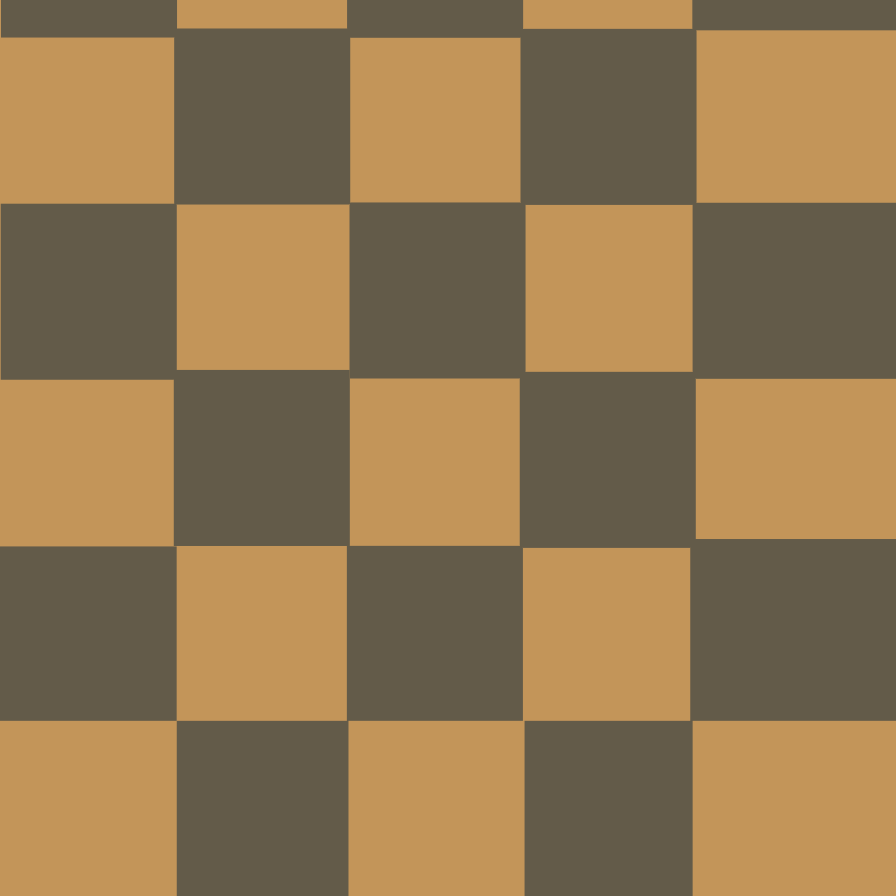
A WebGL 2 fragment shader for this pattern:

```glsl
#version 300 es
precision highp float;
// Draws a two-tone checkerboard of slightly misplaced, overlapping square tiles.

#define COLUMNS 5
#define ROWS 6
#define PITCH 0.192
#define TILE_SIZE 0.1965
#define JITTER 0.0016
#define BASE_TOP 0.1955
#define LAST_COLUMN_LIFT 0.004
#define DARK vec3(0.388, 0.357, 0.286)
#define LIGHT vec3(0.765, 0.585, 0.350)

uniform vec2 u_resolution;
out vec4 fragColor;

// Two random values in 0..1 for each cell
vec2 hash22(vec2 p) {
    vec3 q = fract(p.xyx * vec3(0.1031, 0.1030, 0.0973));
    q += dot(q, q.yzx + 33.33);
    return fract((q.xx + q.yz) * q.zy);
}

// Antialiased coverage of an axis-aligned box
float boxCoverage(vec2 uv, vec2 lo, vec2 hi, vec2 pixel) {
    vec2 inside = clamp(min(uv - lo, hi - uv) / pixel + 0.5, 0.0, 1.0);
    return inside.x * inside.y;
}

// Lower-left corner of a tile: regular grid, slow drift and random jitter
vec2 tileCorner(vec2 cell) {
    float evenRow = 1.0 - mod(cell.y, 2.0);
    vec2 drift = vec2(0.0017 + 0.0031 * sin(0.628 * cell.x),
                      0.0039 - 0.00104 * cell.y + 0.0033 * evenRow);
    return cell * PITCH + drift + JITTER * (2.0 * hash22(cell + 7.0) - 1.0);
}

void main() {
    vec2 uv = gl_FragCoord.xy / u_resolution;
    vec2 pixel = 1.0 / u_resolution;
    float darkTiles = 0.0;
    float lightTiles = 0.0;

    for (int row = 0; row < ROWS; row++) {
        for (int column = 0; column < COLUMNS; column++) {
            // The base row lays light tiles on dark, the others dark on light
            bool baseRow = row == 0;
            if ((row + column) % 2 != (baseRow ? 0 : 1)) continue;

            vec2 lo = tileCorner(vec2(column, row));
            vec2 hi = lo + TILE_SIZE;

            // The last column runs to the border and sits unevenly
            if (column == COLUMNS - 1) {
                float lift = LAST_COLUMN_LIFT * abs(float(row) - 3.0);
                lo.y += lift;
                hi += vec2(1.0, lift);
            }
            // The two lowest rows are flush with the left border
            if (column == 0 && row < 2) lo.x = -1.0;
            // The second row rests on the base row
            if (row == 1) lo.y = 0.0;

            if (baseRow) {
                lightTiles = max(lightTiles, boxCoverage(uv, vec2(lo.x, -1.0), vec2(hi.x, 1.0), pixel));
            } else {
                darkTiles = max(darkTiles, boxCoverage(uv, lo, hi, pixel));
            }
        }
    }

    // Join the base row and the rows above it
    vec3 upper = mix(LIGHT, DARK, darkTiles);
    vec3 base = mix(DARK, LIGHT, lightTiles);
    float aboveBase = clamp((uv.y - BASE_TOP) / pixel.y + 0.5, 0.0, 1.0);
    fragColor = vec4(mix(base, upper, aboveBase), 1.0);
}
```
